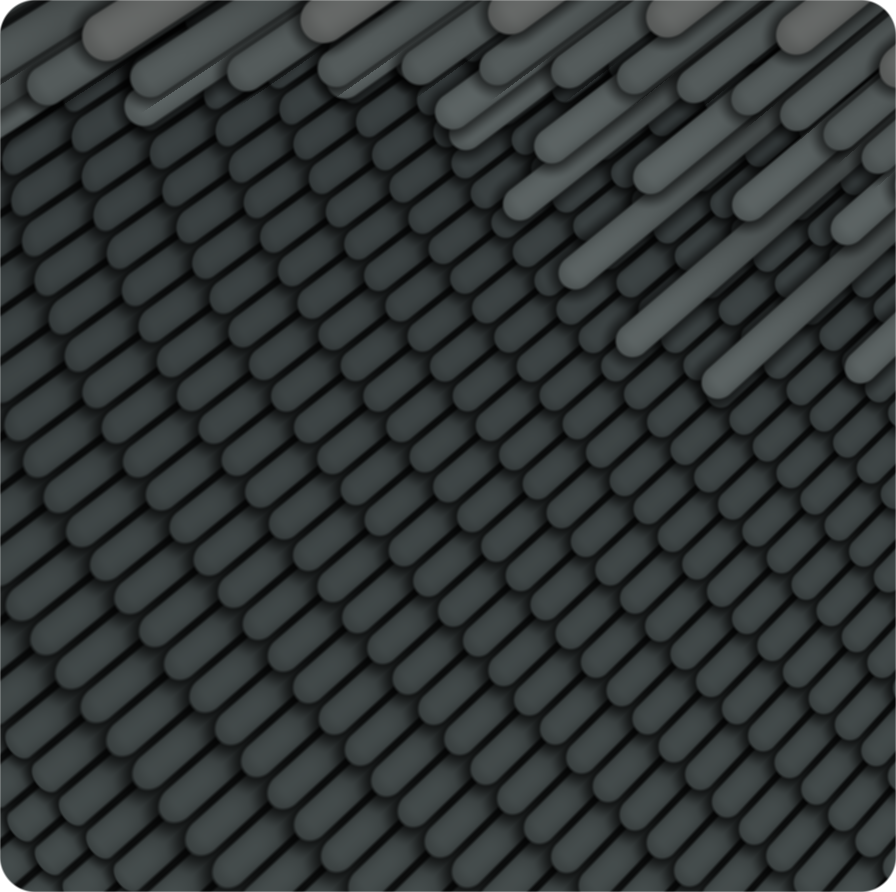
Reproduce this background procedurally as a WebGL 1 fragment shader.

```glsl
precision highp float;
uniform vec2 u_resolution;

// Paints one round-tipped rod over a colour; q is (distance past tip, offset from axis)
vec3 paintRod(vec3 under, vec2 q, float radius, vec3 tint, vec2 fadeRange, float fadeTo) {
  float d = length(vec2(min(q.x - radius, 0.0), q.y)) - radius;
  float shadow = 1.0 - smoothstep(-0.004, 0.02, d);
  float bulge = sqrt(max(0.0, 1.0 - q.y * q.y / (radius * radius)));
  float tipShade = mix(0.86, 1.0, smoothstep(0.0, radius, q.x));
  float fade = mix(1.0, fadeTo, smoothstep(fadeRange.x, fadeRange.y, q.x));
  vec3 surface = tint * (0.72 + 0.28 * bulge) * tipShade * fade;
  return mix(under * (1.0 - 0.6 * shadow), surface, 1.0 - smoothstep(-0.0025, 0.002, d));
}

// Centre of the nearest lane in a regular repeat
float nearestLane(float across, float spacing, float phase) {
  return floor((across - phase) / spacing + 0.5) * spacing + phase;
}

// Staggered field of short rods
vec3 shortRods(vec2 fan, float height) {
  float bend = min(fan.y + 0.17, 0.0);
  float along = fan.x + 0.04 * fan.y - 0.46 * bend * bend + 0.25 * fan.x * fan.x;
  along += 0.09 * (smoothstep(-0.72, -0.55, fan.x) - 1.0);
  vec3 tint = mix(vec3(0.27, 0.30, 0.30), vec3(0.215, 0.24, 0.245), height);
  vec3 color = vec3(0.06, 0.08, 0.095);
  float firstRow = floor((along - 0.035) / 0.08);
  for (int k = 0; k < 4; k++) {
    float row = firstRow - 2.0 + float(k);
    float lane = nearestLane(fan.y, 0.0425, 0.0135 + 0.02125 * mod(row, 2.0));
    vec2 q = vec2(along - row * 0.08 - 0.035, fan.y - lane);
    color = paintRod(color, q, 0.0178, tint, vec2(0.045, 0.13), 0.3);
  }
  return color;
}

// Layers of long raised rods, lowest first
vec3 longRods(vec3 color, vec2 fan) {
  vec3 tint = vec3(0.36, 0.39, 0.39);
  vec2 fadeRange = vec2(0.03, 0.35);

  float lane = nearestLane(fan.y, 0.105, 0.046);
  float rise = max(lane - 0.05, 0.0);
  float drop = max(-lane - 0.36, 0.0);
  float tip = 0.215 + 4.0 * rise * rise - 9.3 * drop * drop;
  color = paintRod(color, vec2(fan.x - tip, fan.y - lane), 0.0205, tint, fadeRange, 0.72);

  lane = nearestLane(fan.y, 0.104, 0.013);
  drop = max(-lane - 0.36, 0.0);
  tip = 0.405 + 0.63 * lane - 7.0 * drop * drop;
  color = paintRod(color, vec2(fan.x - tip, fan.y - lane), 0.022, tint, fadeRange, 0.72);

  lane = nearestLane(fan.y, 0.055, 0.02);
  tip = 0.535 + 0.4 * lane - 1.3 * lane * lane;
  color = paintRod(color, vec2(fan.x - tip, fan.y - lane), 0.0225, tint * 0.92, fadeRange, 0.75);

  lane = nearestLane(fan.y, 0.12, 0.005);
  tip = 0.635 + 0.4 * lane - 1.3 * lane * lane;
  vec3 paleTint = vec3(0.40, 0.41, 0.405);
  return paintRod(color, vec2(fan.x - tip, fan.y - lane), 0.028, paleTint, fadeRange, 0.8);
}

void main() {
  vec2 uv = gl_FragCoord.xy / u_resolution.y;
  vec2 halfSize = 0.5 * u_resolution / u_resolution.y;
  vec2 centered = uv - halfSize;

  // Fan coordinates: x runs along the rods to a far vanishing point, y across them
  float reach = 4.36;
  vec2 local = vec2(dot(centered, vec2(0.763, 0.647)), dot(centered, vec2(0.647, -0.763)));
  vec2 toVanish = vec2(reach - local.x, local.y);
  vec2 fan = vec2(reach - length(toVanish), reach * atan(toVanish.y, toVanish.x));

  vec3 color = longRods(shortRods(fan, uv.y), fan);

  // Rounded white corners
  vec2 corner = max(abs(centered) - halfSize + 0.04, 0.0);
  float outside = smoothstep(-0.0015, 0.0015, length(corner) - 0.04);
  gl_FragColor = vec4(mix(color, vec3(1.0), outside), 1.0);
}
```
